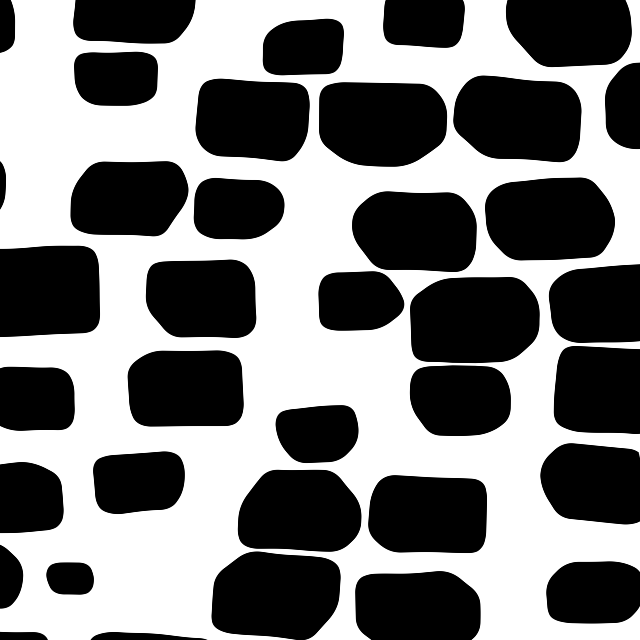
This pattern is drawn by a Shadertoy shader. Its source:

```glsl
// Loose courses of black, rounded, slightly tilted stones on white.
// Each cell of a shifted grid holds one stone, a smooth intersection of eight
// half planes; stones that meet are parted by a thin white seam.

const vec3 PAPER = vec3(1.0);
const vec3 STONE = vec3(0.0);
const vec2 CELL = vec2(0.228, 0.149);          // grid pitch
const vec2 WIDTH_RANGE = vec2(0.122, 0.208);   // stone widths
const vec2 ASPECT_RANGE = vec2(0.62, 0.70);    // height over width
const vec2 CUT_RANGE = vec2(0.04, 0.20);       // corner bevel over width
const float PEBBLE_CHANCE = 0.03;              // share of tiny stones
const float PEBBLE_SCALE = 0.4;
const vec2 WANDER = vec2(1.4, 1.2);            // above 1 lets stones meet
const float COURSE_WAVE = 0.025;               // rise and fall of the rows
const float STONE_TILT = 0.085;                // radians
const float SIDE_TILT = 0.035;                 // radians
const float CORNER_TILT = 0.20;                // radians
const float ROUNDING = 0.014;                  // blend between sides
const float WOBBLE = 0.001;                    // unevenness of the outline
const float SEAM = 0.004;                      // gap between touching stones
const float QUARTER_PI = 0.785398;

float hash(vec2 cell, float salt) {
    return fract(sin(dot(cell, vec2(127.1, 311.7)) + salt * 74.7) * 43758.5453);
}

// Random value from -1 to 1
float spread(vec2 cell, float salt) {
    return 2.0 * hash(cell, salt) - 1.0;
}

float smoothMax(float a, float b, float k) {
    float h = max(k - abs(a - b), 0.0) / k;
    return max(a, b) + 0.25 * h * h * k;
}

mat2 rotation(float angle) {
    float c = cos(angle), s = sin(angle);
    return mat2(c, s, -s, c);
}

// Four slanted sides alternate with four bevelled corners
float stoneShape(vec2 p, vec2 halfSize, vec2 cell) {
    float rounding = min(ROUNDING, 0.5 * halfSize.y);
    float d = -1.0;
    for (int i = 0; i < 8; i++) {
        float salt = 10.0 + float(i);
        bool corner = i % 2 == 1;
        float axis = float(i) * QUARTER_PI;
        float tilt = spread(cell, salt) * (corner ? CORNER_TILT : SIDE_TILT);
        vec2 normal = vec2(cos(axis + tilt), sin(axis + tilt));
        float reach = i % 4 == 0 ? halfSize.x : halfSize.y;
        if (corner) {
            float amount = hash(cell, salt + 10.0);
            float cut = mix(CUT_RANGE.x, CUT_RANGE.y, amount * amount);
            reach = dot(abs(normal), halfSize) - cut * 2.0 * halfSize.x;
        }
        d = smoothMax(d, dot(p, normal) - reach, rounding);
    }
    vec2 phase = 6.28 * vec2(hash(cell, 30.0), hash(cell, 31.0));
    vec2 ripple = sin(p * 55.0 + phase);
    return d + WOBBLE * ripple.x * ripple.y;
}

// Signed distance to the stone that belongs to one cell
float stone(vec2 p, vec2 cell, float rowShift) {
    float width = mix(WIDTH_RANGE.x, WIDTH_RANGE.y, hash(cell, 1.0));
    if (hash(cell, 2.0) < PEBBLE_CHANCE) width *= PEBBLE_SCALE;
    float aspect = mix(ASPECT_RANGE.x, ASPECT_RANGE.y, hash(cell, 3.0));
    vec2 size = width * vec2(1.0, aspect);

    // Small stones have more room to wander in their cell
    vec2 room = 0.5 * WANDER * max(CELL - size, 0.0);
    vec2 center = (cell + 0.5 + vec2(rowShift, 0.0)) * CELL;
    center += room * vec2(spread(cell, 4.0), spread(cell, 5.0));
    center.y += COURSE_WAVE * sin(6.0 * center.x + 1.0);

    vec2 local = rotation(STONE_TILT * spread(cell, 6.0)) * (p - center);
    return stoneShape(local, 0.5 * size, cell);
}

void mainImage(out vec4 fragColor, in vec2 fragCoord) {
    vec2 p = fragCoord / iResolution.y;
    float pixel = 1.0 / iResolution.y;

    // Two nearest stones among the neighbouring cells
    float nearest = 1.0, second = 1.0;
    float baseRow = floor(p.y / CELL.y);
    for (int j = -2; j <= 2; j++) {
        float row = baseRow + float(j);
        float rowShift = hash(vec2(row, 7.0), 8.0);
        float baseColumn = floor(p.x / CELL.x - rowShift);
        for (int i = -1; i <= 1; i++) {
            vec2 cell = vec2(baseColumn + float(i), row);
            float d = stone(p, cell, rowShift);
            second = min(second, max(nearest, d));
            nearest = min(nearest, d);
        }
    }

    // Seam where two stones compete, then a crisp edge under a pixel wide
    float d = max(nearest, 0.5 * (nearest - second + SEAM));
    float paper = smoothstep(-0.5 * pixel, 0.5 * pixel, d);
    fragColor = vec4(mix(STONE, PAPER, paper), 1.0);
}
```
